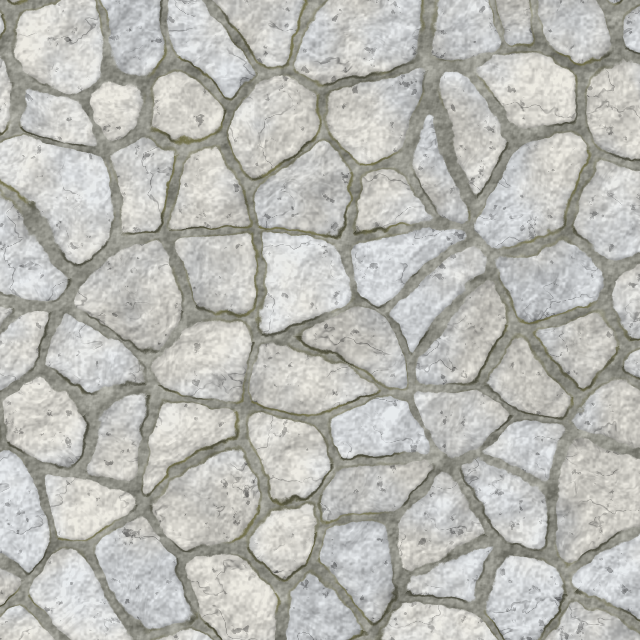
Reproduce this texture procedurally as a WebGL 1 fragment shader.

```glsl
precision highp float;
// Draws a pale rubble-stone wall with rough grey mortar joints and traces of moss.
uniform vec2 u_resolution;

const float STONES_ACROSS = 7.8;
const float JOINT_HALF_WIDTH = 0.066;
const vec3 WARM_STONE = vec3(1.01, 1.0, 0.965);
const vec3 COOL_STONE = vec3(0.985, 1.0, 1.012);
const vec3 MORTAR = vec3(0.565, 0.565, 0.53);
const vec3 MOSS = vec3(0.42, 0.41, 0.24);
const vec3 CREVICE = vec3(0.27, 0.27, 0.22);

float hash(vec2 p, float seed) {
  vec3 q = fract(p.xyx * vec3(0.1031, 0.1030, 0.0973) + seed * 0.137);
  q += dot(q, q.yzx + 33.33);
  return fract((q.x + q.y) * q.z);
}

float noise(vec2 p, float seed) {
  vec2 cell = floor(p);
  vec2 f = fract(p);
  f = f * f * f * (f * (f * 6.0 - 15.0) + 10.0);
  float low = mix(hash(cell, seed), hash(cell + vec2(1.0, 0.0), seed), f.x);
  float high = mix(hash(cell + vec2(0.0, 1.0), seed), hash(cell + 1.0, seed), f.x);
  return mix(low, high, f.y);
}

float fbm(vec2 p, float seed) {
  float sum = 0.0;
  float amplitude = 0.516;
  for (int i = 0; i < 5; i++) {
    sum += amplitude * noise(p, seed);
    p = mat2(1.6, 1.2, -1.2, 1.6) * p + 7.3;
    amplitude *= 0.5;
  }
  return sum;
}

vec2 stoneCentre(vec2 cell) {
  return cell + 0.5 + 0.86 * (vec2(hash(cell, 1.0), hash(cell, 2.0)) - 0.5);
}

float smoothMin(float a, float b, float k) {
  float h = max(k - abs(a - b), 0.0) / k;
  return min(a, b) - 0.25 * k * h * h;
}

// Finds the cell of the nearest stone centre.
vec2 nearestStone(vec2 p) {
  vec2 home = floor(p);
  vec2 best = home;
  float bestDistance = 100.0;
  for (int y = -1; y <= 1; y++) {
    for (int x = -1; x <= 1; x++) {
      vec2 cell = home + vec2(float(x), float(y));
      float d = distance(p, stoneCentre(cell));
      if (d < bestDistance) {
        bestDistance = d;
        best = cell;
      }
    }
  }
  return best;
}

// Returns the rounded distance to the stone's border (x) and its outward normal (yz).
vec3 stoneBorder(vec2 p, vec2 stone) {
  vec2 centre = stoneCentre(stone);
  float border = 10.0;
  float closest = 10.0;
  vec2 normal = vec2(0.0, 1.0);
  for (int y = -2; y <= 2; y++) {
    for (int x = -2; x <= 2; x++) {
      if (x == 0 && y == 0) continue;
      vec2 other = stoneCentre(stone + vec2(float(x), float(y)));
      vec2 direction = normalize(other - centre);
      float d = dot(0.5 * (centre + other) - p, direction);
      if (d < closest) {
        closest = d;
        normal = direction;
      }
      border = smoothMin(border, d, 0.09);
    }
  }
  return vec3(border, normal);
}

// Slope of a rough surface towards a light at the upper left.
float relief(vec2 p, float seed) {
  return fbm(p, seed) - fbm(p + vec2(-0.035, 0.05), seed);
}

vec3 stoneColor(vec2 uv, vec2 stone) {
  vec2 p = uv + 0.37 * vec2(hash(stone, 3.0), hash(stone, 4.0));
  vec2 bent = p + 0.05 * vec2(fbm(p * 12.0, 5.0), fbm(p * 12.0, 6.0));
  float tone = 0.805 + 0.07 * (hash(stone, 7.0) - 0.5);
  tone += 1.5 * relief(bent * 15.0, 8.0);
  tone += 0.20 * (fbm(p * 9.0, 9.0) - 0.5);
  tone += 0.13 * (noise(uv * 210.0, 10.0) - 0.5);
  // Chipped ledges and dark pits
  float ledge = abs(fbm(bent * vec2(11.0, 17.0), 11.0) - 0.5);
  float chipped = smoothstep(0.48, 0.62, fbm(p * 13.0, 12.0));
  tone -= 0.17 * chipped * (1.0 - smoothstep(0.0, 0.02, ledge));
  tone -= 0.22 * smoothstep(0.72, 0.82, fbm(uv * 65.0, 13.0));
  float warmth = smoothstep(0.3, 0.7, fbm(p * 6.0, 14.0) + 0.3 * (hash(stone, 15.0) - 0.5));
  return clamp(tone, 0.38, 0.92) * mix(COOL_STONE, WARM_STONE, warmth);
}

vec3 mortarColor(vec2 uv, float depth, float underside) {
  float tone = 0.25 * (fbm(uv * 30.0, 16.0) - 0.5) + 1.1 * relief(uv * 22.0, 17.0);
  tone += 0.12 * (noise(uv * 190.0, 18.0) - 0.5);
  vec3 color = MORTAR + tone;
  // Moss and crevices gather where the mortar meets the stone
  float rim = 1.0 - smoothstep(0.012, 0.042, depth);
  float moss = smoothstep(0.44, 0.62, fbm(uv * 7.0, 19.0));
  float crevice = smoothstep(0.43, 0.64, fbm(uv * 17.0, 20.0));
  color = mix(color, MOSS, 0.8 * rim * moss * (0.35 + 0.65 * underside));
  return mix(color, CREVICE, 0.85 * rim * crevice * (0.2 + 0.8 * underside));
}

void main() {
  vec2 uv = gl_FragCoord.xy / min(u_resolution.x, u_resolution.y);
  // Bend the joints, then roughen their edges
  vec2 bend = vec2(noise(uv * 7.0, 21.0), noise(uv * 7.0, 22.0)) - 0.5;
  vec2 p = uv * STONES_ACROSS + 0.42 * bend;
  vec2 stone = nearestStone(p);
  vec3 border = stoneBorder(p, stone);
  float edge = border.x + 0.10 * (fbm(uv * 48.0, 23.0) - 0.5);
  float halfWidth = JOINT_HALF_WIDTH * (0.65 + 0.7 * noise(uv * 9.0, 24.0));
  float inside = edge - halfWidth;
  float underside = smoothstep(-0.2, 0.7, dot(border.yz, vec2(0.35, -0.94)));

  vec3 face = stoneColor(uv, stone);
  face *= 1.0 - 0.16 * (1.0 - smoothstep(0.0, 0.06, inside)) * (0.4 + 0.6 * underside);
  vec3 joint = mortarColor(uv, max(-inside, 0.0), underside);
  float smoothing = max(0.012, 0.8 * STONES_ACROSS / min(u_resolution.x, u_resolution.y));
  gl_FragColor = vec4(mix(joint, face, smoothstep(-smoothing, smoothing, inside)), 1.0);
}
```
